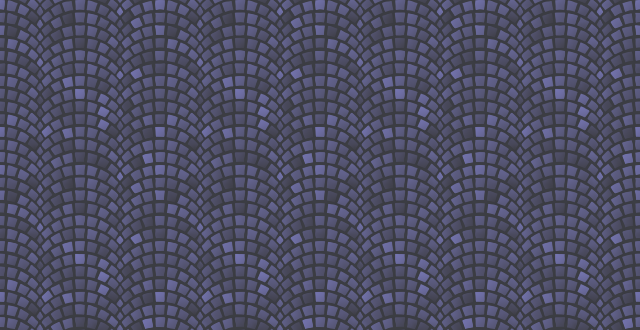
Reproduce this pattern procedurally as a Shadertoy shader.

```glsl
// Slate-blue cobblestones laid in overlapping segmental arches.

const float COLUMNS = 8.0;            // arches across; one column is one unit
const float HEIGHT = 4.125;           // canvas height in columns
const float ROW = HEIGHT / 26.0;      // vertical spacing of the arcs
const float RADIUS = 0.64;            // arc radius
const float STONE_ANGLE = 0.235;      // angle spanned by one stone

float hash(vec3 p) {
    uvec3 q = uvec3(ivec3(p) + 64) * uvec3(1597334673u, 3812015801u, 2798796415u);
    uint n = (q.x ^ q.y ^ q.z) * 1597334673u;
    n = (n ^ (n >> 15)) * 2246822519u;
    return float((n ^ (n >> 13)) >> 8) / 16777216.0;
}

// Value noise that wraps every 2 columns by 13 rows
float wrappedNoise(vec2 p) {
    p *= 16.0;
    vec2 i = floor(p), f = fract(p), period = vec2(32, 33);
    f = f * f * (3.0 - 2.0 * f);
    vec2 a = mod(i, period), b = mod(i + 1.0, period);
    return mix(mix(hash(vec3(a, 40)), hash(vec3(b.x, a.y, 40)), f.x),
               mix(hash(vec3(a.x, b.y, 40)), hash(vec3(b, 40)), f.x), f.y);
}

// Cosine of the arc's slope at horizontal offset d
float slopeCos(float d) {
    return sqrt(max(1.0 - d * d / (RADIUS * RADIUS), 0.0));
}

// Row coordinate at offset d from an arch's centre line
float rowCoord(float y, float d) {
    return (y + RADIUS * (1.0 - slopeCos(d))) / ROW - 0.12;
}

void mainImage(out vec4 fragColor, in vec2 fragCoord) {
    vec2 p = fragCoord / iResolution.xy * vec2(COLUMNS, HEIGHT);
    float pixel = COLUMNS / iResolution.x;

    // Row coordinates of this arch and of its nearest neighbour
    float column = floor(p.x + 0.5);
    float dx = p.x - column;
    float dn = 1.0 - abs(dx);
    float u = rowCoord(p.y, dx), v = rowCoord(p.y, dn);
    float row = floor(u);
    float neighbourCos = max(slopeCos(dn), 0.5);

    // Distances to the stone's sides, with its id and local position
    vec2 local = vec2(0.0, u - row - 0.5);
    vec2 edge = vec2(0.0, (0.5 - abs(local.y)) * ROW * slopeCos(dx));
    vec3 id;
    if (floor(v) == row) {
        // Diamond shared by two arches at their joint
        local.x = (v - row - 0.5) * sign(dx);
        edge.x = (0.5 - abs(local.x)) * ROW * neighbourCos;
        id = vec3(mod(floor(p.x), 2.0), mod(row, 13.0), 9);
    } else {
        // Stones fanned out along the arc, ending at the diamond
        float t = atan(dx, p.y - (row + 0.62) * ROW + RADIUS) / STONE_ANGLE;
        float n = clamp(floor(t + 0.5), -3.0, 3.0);
        local.x = clamp(t - n, -0.6, 0.6);
        float seam = abs(t) > 3.0 ? 1.0 : (0.5 - abs(t - n)) * STONE_ANGLE * RADIUS;
        edge.x = min(seam, (v - row - 1.0) * ROW * neighbourCos);
        id = vec3(mod(column, 2.0), mod(row, 13.0), n);
    }

    // Rounded outline with chipped edges; joints narrow between the arches
    float corner = 0.028;
    float inside = corner - length(max(corner - edge, 0.0));
    float grain = wrappedNoise(p);
    inside -= mix(0.018, 0.013, smoothstep(0.25, 0.5, abs(dx)));
    inside -= 0.011 * (grain - 0.5);
    float stone = smoothstep(-0.6 * pixel, 0.6 * pixel, inside);

    // Stone tint: mostly mid blue, with some bright and some dark ones
    float accent = hash(id + vec3(20, 0, 0));
    float tone = 0.4 + 0.3 * hash(id);
    tone += 0.32 * step(0.86, accent) - 0.28 * step(accent, 0.15);
    tone += 0.22 * (local.y - local.x) + 0.08 * (grain - 0.5);
    vec3 stoneColor = mix(vec3(0.25, 0.25, 0.29), vec3(0.43, 0.43, 0.64), tone);

    vec3 mortar = vec3(0.23, 0.235, 0.26) + 0.015 * (grain - 0.5);
    fragColor = vec4(mix(mortar, stoneColor, stone), 1.0);
}
```
